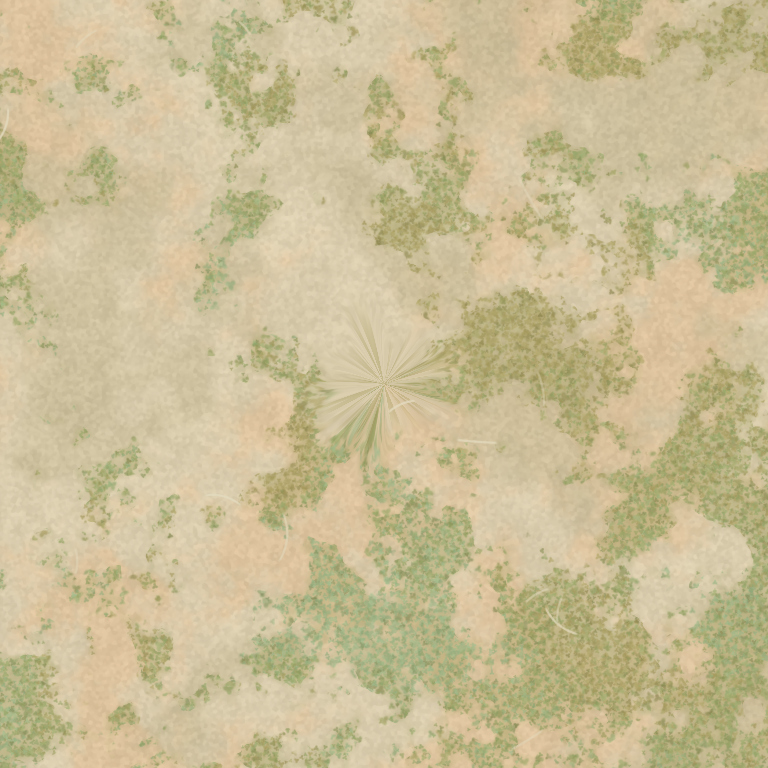
Reproduce this texture procedurally as a Shadertoy shader.

```glsl
// Pale sandy ground seen from above, with broken clumps of moss and tiny leaves.
// Smooth cellular noise sets sand tints and moss cover; cellular leaves fill the
// cover, a small radial swirl stretches the middle, and a few straws lie on top.

const vec3 CREAM = vec3(0.855, 0.805, 0.685);
const vec3 PEACH = vec3(0.865, 0.762, 0.615);
const vec3 DUST  = vec3(0.785, 0.735, 0.595);
const vec3 OLIVE = vec3(0.660, 0.615, 0.375);
const vec3 GREEN = vec3(0.575, 0.635, 0.390);
const vec3 TEAL  = vec3(0.590, 0.700, 0.515);
const vec3 SHADE = vec3(0.520, 0.510, 0.310);
const vec3 STRAW = vec3(0.890, 0.855, 0.745);

const float CLUMP_SCALE = 10.0;
const float LEAF_SCALE = 85.0;
const float MOSS_BIAS = -0.055;
const float SWIRL_RADIUS = 0.075;
const int STRAW_COUNT = 14;

vec3 hash3(vec2 p) {
    vec3 q = fract(vec3(p.xyx) * vec3(0.1031, 0.1030, 0.0973));
    q += dot(q, q.yxz + 33.33);
    return fract((q.xxy + q.yzz) * q.zyx);
}

// Smooth cellular noise: random cell values blended by distance.
float cellNoise(vec2 p) {
    vec2 base = floor(p);
    float sum = 0.0, total = 0.0;
    for (int y = -1; y <= 1; y++)
    for (int x = -1; x <= 1; x++) {
        vec2 cell = base + vec2(x, y);
        vec3 h = hash3(cell);
        vec2 d = cell + h.xy - p;
        float w = exp(-6.0 * dot(d, d));
        sum += w * h.z;
        total += w;
    }
    return sum / total;
}

float layeredNoise(vec2 p) {
    float sum = 0.0, total = 0.0, amp = 1.0;
    for (int i = 0; i < 4; i++) {
        sum += amp * cellNoise(p);
        total += amp;
        amp *= 0.68;
        p = mat2(1.6, 1.2, -1.2, 1.6) * p + 17.3;
    }
    return sum / total;
}

// Nearest three-lobed leaf: x is its opacity, y its random tone.
vec2 leaves(vec2 p, float cover) {
    vec2 base = floor(p), best = vec2(0.0);
    for (int y = -1; y <= 1; y++)
    for (int x = -1; x <= 1; x++) {
        vec2 cell = base + vec2(x, y);
        vec3 h = hash3(cell + 71.0);
        vec2 d = p - cell - h.xy;
        float lobes = 0.78 + 0.22 * cos(3.0 * atan(d.y, d.x + 1e-5) + 40.0 * h.z);
        float radius = (0.35 + 0.35 * fract(h.z * 37.0)) * lobes;
        float shape = 1.0 - smoothstep(radius - 0.25, radius + 0.15, length(d));
        shape *= smoothstep(h.z - 0.08, h.z + 0.08, cover * 1.1 - 0.06);
        if (shape > best.x) best = vec2(shape, fract(h.z * 91.0));
    }
    return best;
}

// Large-scale moss density: a bare curved track and two richer regions.
float mossDensity(vec2 p) {
    float t = 1.0 - p.y;
    float track = abs(p.x - 0.07 - 0.5 * t * t) / 0.10;
    float bare = exp(-track * track) * (1.0 - smoothstep(0.65, 0.85, t));
    float rich = 0.06 * smoothstep(0.5, 0.95, p.x) + 0.05 * smoothstep(0.6, 0.2, p.y);
    vec2 gap = (p - vec2(0.46, 0.68)) / vec2(0.09, 0.2);
    return rich - 0.19 * bare - 0.07 * exp(-dot(gap, gap));
}

float strawMask(vec2 p, float pixel) {
    float mask = 0.0;
    for (int i = 0; i < STRAW_COUNT; i++) {
        vec3 h = hash3(vec2(i, 5));
        vec3 k = hash3(vec2(i, 19));
        float a = 6.2832 * h.z;
        vec2 d = mat2(cos(a), -sin(a), sin(a), cos(a)) * (p - h.xy);
        float reach = mix(0.012, 0.035, k.x);
        d.y += (k.y - 0.5) * 18.0 * d.x * d.x;
        float line = 1.0 - smoothstep(0.0004, 0.0012 + pixel, abs(d.y));
        float ends = 1.0 - smoothstep(reach * 0.8, reach, abs(d.x));
        mask = max(mask, line * ends * mix(0.35, 0.85, k.z));
    }
    return mask;
}

void mainImage(out vec4 fragColor, in vec2 fragCoord) {
    vec2 uv = fragCoord / iResolution.xy;

    // Swirl: compress the radius so features near the middle become rays.
    vec2 offset = uv - 0.5;
    float r = length(offset) + 1e-5;
    vec2 dir = offset / r;
    float reach = SWIRL_RADIUS * (0.5 + cellNoise(dir * 2.5 + 9.0));
    float swirl = 1.0 - smoothstep(0.35 * reach, 1.5 * reach, r);
    vec2 p = 0.5 + dir * mix(r, sqrt(r * r + reach * reach), swirl);

    // Sand: broad tints, mottling and fine grain.
    float tint = layeredNoise(p * 4.0 + 31.0);
    float mottle = layeredNoise(p * 26.0 + 5.0);
    float grain = cellNoise(p * 210.0);
    vec3 color = mix(CREAM, PEACH, smoothstep(0.36, 0.60, tint + 0.3 * (mottle - 0.5)));
    color = mix(color, DUST, 0.75 * smoothstep(0.48, 0.72, layeredNoise(p * 5.0 + 83.0)));
    color += 0.07 * (mottle - 0.5) + 0.055 * (grain - 0.5);

    // Moss: a soft stain, then two sizes of leaf.
    float field = layeredNoise(p * CLUMP_SCALE + 3.0) - 0.5 + MOSS_BIAS + mossDensity(p);
    float cover = smoothstep(-0.09, 0.14, field) * (1.0 - 0.5 * swirl);
    float hue = cellNoise(p * 7.0 + 47.0) - 0.25 * smoothstep(0.5, 1.0, p.x) * p.y;
    color = mix(color, mix(OLIVE, GREEN, 0.35), 0.42 * cover);
    for (int i = 0; i < 2; i++) {
        vec2 leaf = leaves(p * LEAF_SCALE * (1.0 + 0.7 * float(i)) + 13.0 * float(i), cover);
        float tone = hue + 0.5 * (leaf.y - 0.5);
        vec3 leafColor = mix(OLIVE, GREEN, smoothstep(0.2, 0.5, tone));
        leafColor = mix(leafColor, TEAL, smoothstep(0.55, 0.85, tone));
        leafColor = mix(leafColor, SHADE, 0.6 * smoothstep(0.65, 1.0, fract(leaf.y * 7.0)));
        color = mix(color, leafColor + 0.10 * (grain - 0.5), 0.62 * leaf.x);
    }

    // Fine rays of dry grass in the swirl.
    float rays = cellNoise(dir * 16.0 + r * 6.0);
    color = mix(color, mix(OLIVE, CREAM, smoothstep(0.2, 0.5, rays)), 0.4 * swirl);

    color = mix(color, STRAW, strawMask(uv, 1.0 / iResolution.y));
    fragColor = vec4(clamp(color, 0.0, 1.0), 1.0);
}
```
